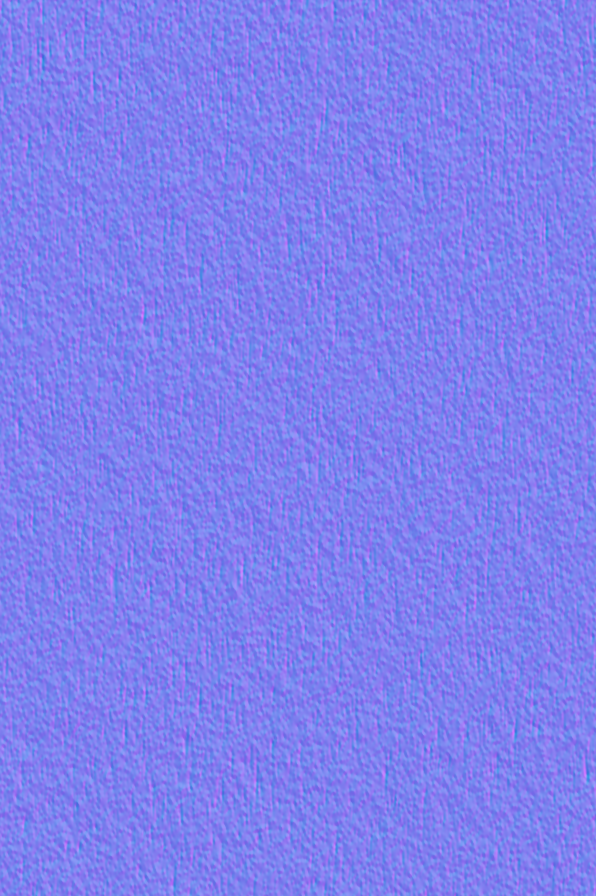
Write a Shadertoy shader that draws this texture map.

```glsl
// Normal map of fine leathery plaster with short vertical grooves.

// Cells per canvas height, across and along
const vec2 GRAIN_CELLS  = vec2(256.0, 182.0);
const vec2 LUMP_CELLS   = vec2(125.0, 82.0);
const vec2 BROAD_CELLS  = vec2(34.0, 22.0);
const vec2 GROOVE_CELLS = vec2(265.0, 50.0);
const vec2 CRACK_CELLS  = vec2(250.0, 28.0);

// Slope strength of each layer
const float GRAIN_DEPTH  = 0.080;
const float LUMP_DEPTH   = 0.034;
const float BROAD_DEPTH  = 0.010;
const float GROOVE_DEPTH = 0.080;
const float CRACK_DEPTH  = 0.088;

// Share of cells that hold a groove
const float GROOVE_DENSITY = 0.16;
const float CRACK_DENSITY  = 0.07;

const float BUMP_SHARPNESS = 4.0;   // Gaussian falloff in cell units
const float GRAIN_LIMIT    = 0.13;  // steepest grain wall, makes crisp creases
const float GRAIN_STEEPEN  = 1.2;   // extra slope along the canvas height
const float GRAIN_DIAGONAL = 0.13;  // ties the two grain slopes together
const float GROOVE_TINT    = 0.08;  // vertical tilt on groove walls
const float GROOVE_SLANT   = 0.7;   // random lean in cell units

const vec3 FLAT_COLOR = vec3(0.498, 0.504, 0.938);
const float BLUE_GAIN = 0.23;       // blue rises with red plus green

// Four even random values per cell and layer
vec4 hash4(vec2 cell, float seed) {
    uvec4 v = uvec4(ivec4(cell.xyyx + vec4(500.0, 500.0, 900.0, 700.0) + seed));
    v.z += uint(seed) * 57u;
    v = v * 1664525u + 1013904223u;
    for (int k = 0; k < 2; k++) {
        v += v.yzxy * v.wxyz;
        v ^= v >> 16u;
    }
    return vec4(v & 0xffffu) / 65536.0;
}

// Analytic slope of Gaussian bumps scattered one per cell.
// heights: lowest and highest bump; density: share of filled cells.
vec2 bumpSlope(vec2 p, vec2 cells, vec2 heights, float density, float slant, float seed) {
    vec2 q = p * cells;
    vec2 base = floor(q);
    vec2 slope = vec2(0.0);
    for (int j = -1; j <= 1; j++) {
        for (int i = -1; i <= 1; i++) {
            vec2 cell = base + vec2(i, j);
            vec4 h = hash4(cell, seed);
            vec2 d = q - cell - h.xy;
            float lean = slant * (h.w - 0.5);
            d.x += lean * d.y;
            float height = h.z < density ? mix(heights.x, heights.y, h.w) : 0.0;
            float bump = height * exp(-BUMP_SHARPNESS * dot(d, d));
            slope -= 2.0 * BUMP_SHARPNESS * bump * vec2(d.x, d.y + lean * d.x);
        }
    }
    return slope * vec2(1.0, cells.y / cells.x);
}

void mainImage(out vec4 fragColor, in vec2 fragCoord) {
    vec2 p = fragCoord / iResolution.y;

    // Rounded grain in two sizes, walls held to an even steepness
    vec2 signedHeights = vec2(-1.0, 1.0);
    vec2 grain = GRAIN_DEPTH * bumpSlope(p, GRAIN_CELLS, signedHeights, 1.0, 0.0, 17.0)
               + LUMP_DEPTH * bumpSlope(p, LUMP_CELLS, signedHeights, 1.0, 0.0, 71.0);
    grain.y *= GRAIN_STEEPEN;
    grain += GRAIN_DIAGONAL * grain.yx;
    grain *= inversesqrt(1.0 + dot(grain, grain) / (GRAIN_LIMIT * GRAIN_LIMIT));

    // Gentle waves of the whole surface
    vec2 broad = BROAD_DEPTH * bumpSlope(p, BROAD_CELLS, signedHeights, 1.0, 0.0, 307.0);

    // Vertical grooves, bent a little by sines
    vec2 bent = p;
    bent.x += 0.0015 * sin(31.0 * p.y + 4.0 * sin(7.0 * p.x));
    vec2 dips = vec2(-1.1, -0.5);
    vec2 groove = GROOVE_DEPTH * bumpSlope(bent, GROOVE_CELLS, dips, GROOVE_DENSITY, GROOVE_SLANT, 133.0)
                + CRACK_DEPTH * bumpSlope(bent, CRACK_CELLS, dips, CRACK_DENSITY, GROOVE_SLANT, 211.0);
    groove.y -= GROOVE_TINT * groove.x;

    // Encode the slope as colour
    vec2 tilt = -(grain + broad + groove);
    vec3 color = FLAT_COLOR + vec3(tilt, BLUE_GAIN * (tilt.x + tilt.y));
    fragColor = vec4(clamp(color, 0.0, 1.0), 1.0);
}
```
